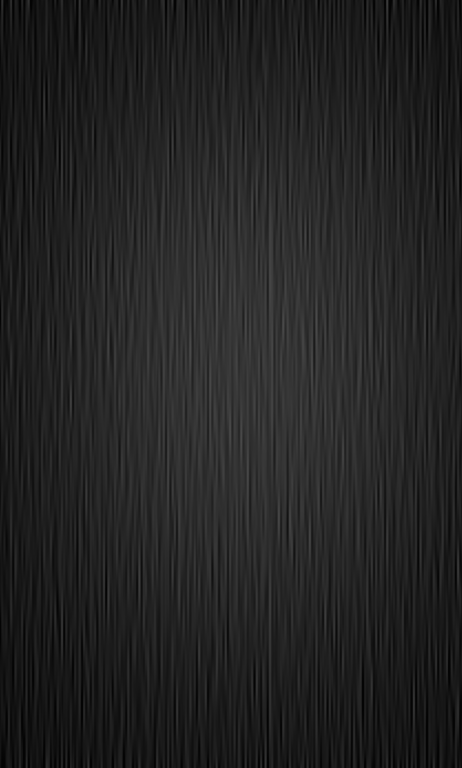
A WebGL 2 fragment shader for this texture:

```glsl
#version 300 es
precision highp float;
// Dark brushed metal: hair-thin vertical scratches under a soft central glow.

#define FINE_STRANDS 347.0          // strands per canvas height
#define MEDIUM_STRANDS 193.0
#define MEDIUM_SHARE 0.45           // weight of the wider strands
#define WAVE_MIN 8.0                // slowest change along a strand
#define WAVE_MAX 80.0               // fastest change along a strand
#define GRAIN_CENTRE 0.050
#define GRAIN_RIM 0.058
#define RIM_LEVEL 0.051
#define GLOW_LEVEL 0.160
#define GLOW_CENTRE vec2(0.54, 0.53)
#define GLOW_FALLOFF vec2(0.95, 1.25)
#define BLACK_LEVEL 0.015

uniform vec2 u_resolution;
out vec4 fragColor;

float hash(float n, float seed) {
    vec3 h = fract(vec3(n, seed, n + seed) * vec3(0.1031, 0.1137, 0.0973));
    h += dot(h, h.yzx + 33.33);
    return fract((h.x + h.y) * h.z);
}

// Tone along one strand: a fixed bias plus layered sines
float strand(float id, float y, float seed) {
    float tone = 0.8 * (hash(id, seed) - 0.5);
    for (int i = 1; i <= 3; i++) {
        float layer = seed + float(i) * 7.0;
        float pick = hash(id, layer);
        float freq = mix(WAVE_MIN, WAVE_MAX, pick * pick);
        float phase = 6.2832 * hash(id, layer + 3.0);
        tone += 0.35 * sin(freq * y + phase);
    }
    return tone;
}

// Each strand stands out against its two neighbours, so no broad bands form
float brushed(vec2 p, float density, float seed) {
    float x = p.x * density;
    float id = floor(x);
    float blend = smoothstep(0.1, 0.9, x - id);
    vec4 weight = mix(vec4(-0.45, 1.0, -0.45, 0.0),
                      vec4(0.0, -0.45, 1.0, -0.45), blend);
    float tone = 0.0;
    for (int k = 0; k < 4; k++) {
        tone += weight[k] * strand(id + float(k), p.y, seed);
    }
    return tone;
}

void main() {
    vec2 uv = gl_FragCoord.xy / u_resolution;
    vec2 p = gl_FragCoord.xy / u_resolution.y;

    // Elliptical glow fading to the rim
    vec2 q = 2.0 * (uv - GLOW_CENTRE);
    float glow = exp(-dot(GLOW_FALLOFF, q * q));

    // Brushed grain, crisper at the top and bottom ends
    float grain = brushed(p, FINE_STRANDS, 11.0)
                + MEDIUM_SHARE * brushed(p, MEDIUM_STRANDS, 53.0);
    float ends = smoothstep(0.96, 1.0, abs(2.0 * uv.y - 1.0));
    float contrast = mix(GRAIN_RIM, GRAIN_CENTRE, glow) * (1.0 + 0.4 * ends);

    float grey = RIM_LEVEL + GLOW_LEVEL * glow + contrast * grain;
    fragColor = vec4(vec3(max(grey, BLACK_LEVEL)), 1.0);
}
```
